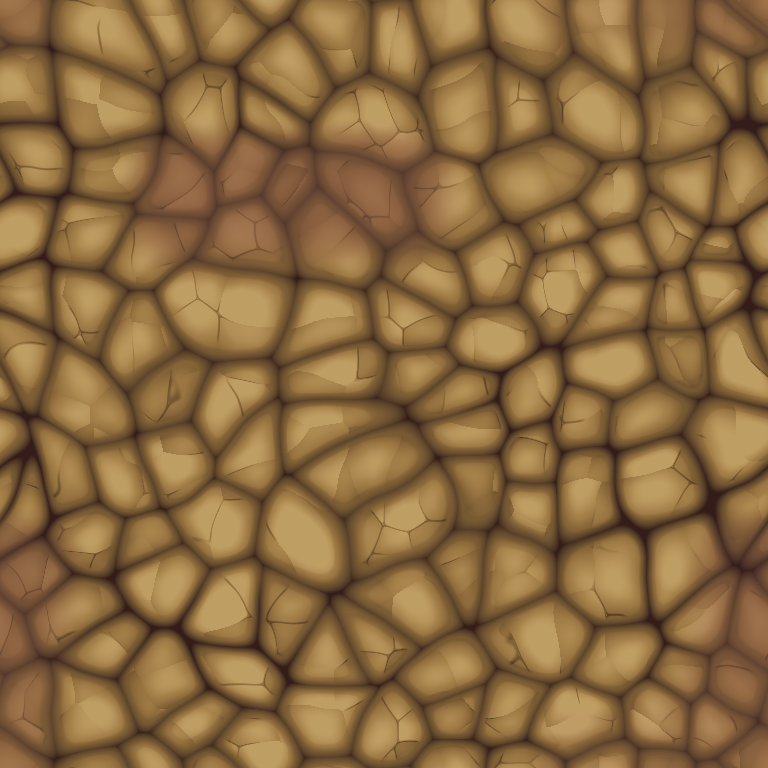
A Shadertoy shader for this texture:

```glsl
vec2 hash2(vec2 p) {
    return fract(sin(vec2(dot(p, vec2(127.1, 311.7)), dot(p, vec2(269.5, 183.3)))) * 43758.5453);
}

// Two channels of value noise, wrapping after n lattice steps
vec2 noise2(vec2 uv, float n) {
    vec2 p = uv * n, cell = floor(p), f = p - cell;
    f = f * f * f * (f * (f * 6.0 - 15.0) + 10.0);
    vec2 a = hash2(mod(cell, n) + n * 7.0);
    vec2 b = hash2(mod(cell + vec2(1, 0), n) + n * 7.0);
    vec2 c = hash2(mod(cell + vec2(0, 1), n) + n * 7.0);
    vec2 d = hash2(mod(cell + 1.0, n) + n * 7.0);
    return mix(mix(a, b, f.x), mix(c, d, f.x), f.y);
}

// Offset to a jittered site (xy) and its size weight (z)
vec3 site(vec2 cell, vec2 p, float n) {
    vec2 h = hash2(mod(cell, n) + n);
    return vec3(cell + 0.08 + 0.84 * h - p, 0.16 * fract(h.x * 17.0 + h.y * 5.0));
}

// Wrapping weighted Voronoi: rounded edge distance, random id, offset to site
vec4 pebbles(vec2 uv, float n, float sharpness) {
    vec2 p = uv * n, base = floor(p), home = base;
    vec3 nearest = vec3(0);
    float best = 1e3;
    for (int y = -2; y <= 2; y++)
    for (int x = -2; x <= 2; x++) {
        vec2 cell = base + vec2(x, y);
        vec3 s = site(cell, p, n);
        float power = dot(s.xy, s.xy) - s.z;
        if (power < best) { best = power; nearest = s; home = cell; }
    }
    float sum = 0.0;
    for (int y = -2; y <= 2; y++)
    for (int x = -2; x <= 2; x++) {
        if (x == 0 && y == 0) continue;
        vec3 s = site(home + vec2(x, y), p, n);
        float gap = max(length(s.xy - nearest.xy), 0.05);
        float edge = (dot(s.xy, s.xy) - s.z - best) / (2.0 * gap);
        sum += exp(-sharpness * edge);
    }
    return vec4(-log(sum) / sharpness, hash2(mod(home, n) + 3.7).x, nearest.xy);
}

// Crevice to highlight ramp
vec3 ramp(float tone) {
    vec3 stops[7] = vec3[7](
        vec3(0.20, 0.11, 0.10), vec3(0.30, 0.21, 0.14), vec3(0.39, 0.29, 0.18),
        vec3(0.48, 0.36, 0.20), vec3(0.57, 0.43, 0.24), vec3(0.65, 0.51, 0.29),
        vec3(0.75, 0.62, 0.39));
    float t = clamp(tone + 1.0, 0.0, 5.999);
    int i = int(t);
    return mix(stops[i], stops[i + 1], fract(t));
}

void mainImage(out vec4 fragColor, in vec2 fragCoord) {
    vec2 uv = fragCoord / iResolution.xy;
    vec2 broad = noise2(uv, 4.0), medium = noise2(uv, 9.0), fine = noise2(uv, 23.0);

    // Stretched, rounded pebbles and the bent facets on top of them
    vec2 warped = uv + 0.06 * (noise2(uv, 5.0) - 0.5) + 0.010 * (noise2(uv, 17.0) - 0.5);
    vec4 pebble = pebbles(warped, 11.0, 14.0);
    vec4 facet = pebbles(uv + 0.07 * (medium.yx - 0.5) + 0.012 * (fine - 0.5), 14.0, 45.0);
    float depth = pebble.x;
    float inside = smoothstep(0.05, 0.13, depth);

    // Domed body with a raised inner plateau
    float tone = 5.0 * (1.0 - exp(-5.2 * (depth + 0.03)));
    float rim = depth - 0.09 - 0.06 * pebble.y - 0.05 * (medium.x - 0.5);
    tone += 0.55 * smoothstep(-0.008, 0.025, rim);
    tone += 0.35 * exp(-pow(rim / 0.014, 2.0)) * smoothstep(0.3, 0.7, medium.y);
    tone += 0.9 * (pebble.y - 0.5) * inside;

    // Slanted facets, soft folds and grain
    float angle = 6.2832 * facet.y;
    tone += inside * 1.1 * dot(facet.zw, vec2(cos(angle), sin(angle)));
    tone += inside * 1.6 * (min(facet.x, 0.35) - 0.17);
    tone += 0.25 * (fine.x - 0.5) * inside;

    // Broken hairline cracks
    float crack = 1.0 - smoothstep(0.003, 0.026, abs(facet.x));
    crack *= smoothstep(0.48, 0.72, noise2(uv, 19.0).x) * smoothstep(0.07, 0.14, depth);
    tone -= 1.9 * crack;

    // Deep hollows and dull, reddish patches
    tone -= 1.3 * smoothstep(0.55, 0.9, noise2(uv, 6.0).y) * (1.0 - smoothstep(-0.03, 0.12, depth));
    float dull = smoothstep(0.66, 0.95, broad.x);
    tone = mix(tone, 0.55 * tone + 0.7, dull);
    vec3 color = ramp(tone);
    color = mix(color, color * vec3(0.98, 0.90, 1.08), dull);
    fragColor = vec4(color, 1.0);
}
```
